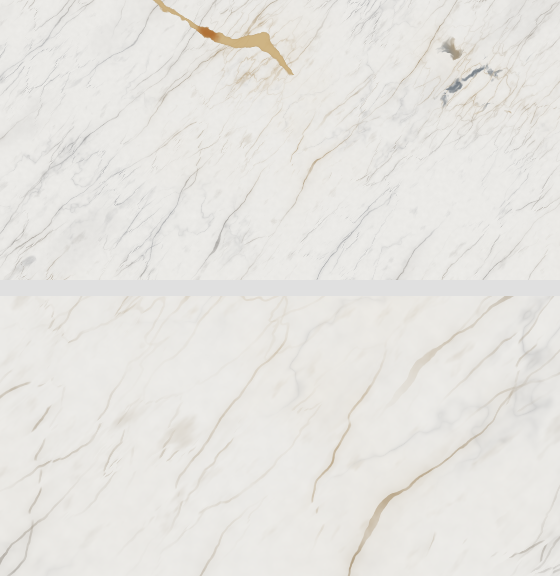
Top: the whole. Bottom: its middle third, enlarged.
Reproduce this texture procedurally as a Shadertoy shader.

```glsl
// White marble: pale clouding, broken diagonal grey and gold veins, hairline
// cracks, an ochre seam and slate flecks. Veins are roughened lines and zero
// sets of gradient noise, blended over the stone in layers.

const vec3 WHITE = vec3(0.922, 0.918, 0.906);
const vec3 MIST = vec3(0.86, 0.855, 0.845);
const vec3 CREAM = vec3(0.915, 0.89, 0.845);
const vec3 GREY = vec3(0.6, 0.605, 0.615);
const vec3 GOLD = vec3(0.69, 0.58, 0.41);
const vec3 OCHRE = vec3(0.8, 0.69, 0.49);
const vec3 RUST = vec3(0.67, 0.4, 0.15);
const vec3 SLATE = vec3(0.38, 0.42, 0.46);

const float GRAIN_ANGLE = 0.83;
const int LONG_VEINS = 10;
const int CRACK_LAYERS = 4;
const vec2 SEAM_CENTRE = vec2(0.9, 0.82);
const vec2 KNOT_CENTRE = vec2(1.03, 0.36);
const vec2 FLECK_CENTRE = vec2(1.72, 0.7);

// Seam path: x, y and half width at each joint
const int JOINTS = 7;
const vec3 SEAM[JOINTS] = vec3[JOINTS](
  vec3(0.53, 1.02, 0.01), vec3(0.64, 0.94, 0.004), vec3(0.74, 0.885, 0.014),
  vec3(0.85, 0.845, 0.02), vec3(0.94, 0.855, 0.032), vec3(0.99, 0.8, 0.016),
  vec3(1.05, 0.73, 0.002));

float hash(float n) { return fract(sin(n * 91.7 + 4.1) * 4758.5); }

vec2 randomGradient(vec2 cell) {
  vec2 k = vec2(dot(cell, vec2(127.1, 311.7)), dot(cell, vec2(269.5, 183.3)));
  return 2.0 * fract(sin(k) * 43758.5) - 1.0;
}

float noise(vec2 p) {
  vec2 i = floor(p), f = fract(p), o = vec2(0, 1);
  vec2 u = f * f * f * (f * (f * 6.0 - 15.0) + 10.0);
  float low = mix(dot(randomGradient(i), f), dot(randomGradient(i + o.yx), f - o.yx), u.x);
  float high = mix(dot(randomGradient(i + o), f - o), dot(randomGradient(i + 1.0), f - 1.0), u.x);
  return mix(low, high, u.y);
}

float fbm(vec2 p) {
  float sum = 0.0, amplitude = 0.6;
  for (int i = 0; i < 4; i++) {
    sum += amplitude * noise(p);
    p = mat2(1.6, 1.2, -1.2, 1.6) * p + 3.7;
    amplitude *= 0.5;
  }
  return sum;
}

vec2 warp(vec2 p) { return vec2(fbm(p), fbm(p + 17.3)); }

// x runs along the grain, y across it
vec2 toGrain(vec2 p) {
  float c = cos(GRAIN_ANGLE), s = sin(GRAIN_ANGLE);
  return vec2(c * p.x + s * p.y, c * p.y - s * p.x);
}

float glow(vec2 p, vec2 centre, float radius) {
  vec2 d = (p - centre) / radius;
  return exp(-dot(d, d));
}

float coverage(float d, float halfWidth) {
  float pixel = 0.7 / iResolution.y;
  return 1.0 - smoothstep(halfWidth - pixel, halfWidth + pixel, d);
}

float crackField(vec2 p, float scale) {
  vec2 q = toGrain(p) * vec2(0.34, 1) * scale + 3.5 * scale;
  return noise(q + 0.5 * warp(q * 1.9));
}

// Approximate distance to a crack, and how well it follows the grain
vec2 crack(vec2 p, float scale) {
  vec2 e = vec2(0.0015, 0);
  float f = crackField(p, scale);
  vec2 slope = (vec2(crackField(p + e, scale), crackField(p + e.yx, scale)) - f) / e.x;
  float steepness = max(length(slope), 0.4 * scale);
  return vec2(abs(f) / steepness, smoothstep(0.45, 0.95, abs(toGrain(slope).y) / steepness));
}

float seamDistance(vec2 p) {
  float best = 9.0;
  for (int i = 0; i < JOINTS - 1; i++) {
    vec3 a = SEAM[i], b = SEAM[i + 1];
    vec2 ab = b.xy - a.xy;
    float t = clamp(dot(p - a.xy, ab) / dot(ab, ab), 0.0, 1.0);
    best = min(best, length(p - a.xy - ab * t) - mix(a.z, b.z, t));
  }
  return best;
}

void mainImage(out vec4 fragColor, in vec2 fragCoord) {
  vec2 p = fragCoord / iResolution.y, grain = toGrain(p);
  vec2 rough = 0.007 * warp(p * 32.0), swirl = warp(p * 9.0);
  float broken = clamp(0.75 + 1.5 * fbm(p * 24.0), 0.15, 1.3);
  float fleck = glow(p, FLECK_CENTRE, 0.19), seamGlow = glow(p, SEAM_CENTRE, 0.17);
  float warmth = 0.7 * glow(p, KNOT_CENTRE, 0.28) + 0.6 * fleck + seamGlow;
  warmth = clamp(warmth + 0.2 + 1.1 * noise(p * 2.1 + 5.0), 0.0, 1.0);
  vec3 veinColor = mix(GREY, GOLD, warmth);

  // Clouded ground with a fine mottle drawn out along the grain
  float cloud = fbm(grain * vec2(2.2, 5) + 0.4 * swirl);
  vec3 color = mix(WHITE, MIST, 0.5 * smoothstep(0.05, 0.5, cloud));
  color = mix(color, CREAM, 0.35 * warmth * smoothstep(-0.2, 0.4, fbm(p * 4.0)));
  color += 0.022 * fbm(p * 50.0);
  float mottle = fbm(grain * vec2(14, 34) + 0.5 * swirl);
  color = mix(color, veinColor, 0.22 * smoothstep(0.12, 0.5, mottle));

  // Smoky streaks and wisps, densest in a band at lower left
  float band = glow(grain, vec2(grain.x, -0.07), 0.08) * (1.0 - smoothstep(0.45, 0.85, grain.x));
  float patches = smoothstep(0.0, 0.35, noise(p * 2.6 + 31.0) + 0.12 * (1.0 - p.x));
  float smoke = smoothstep(0.08, 0.45, fbm(grain * vec2(8, 24) + 0.9 * swirl));
  float wisp = exp(-abs(fbm(grain * vec2(3.5, 8) + 0.6 * swirl)) / 0.025);
  color = mix(color, GREY, broken * (smoke * (0.5 * band + 0.13 * patches) + 0.3 * wisp * patches));

  // Hairline cracks from coarse to fine
  for (int i = 0; i < CRACK_LAYERS; i++) {
    float n = float(i);
    vec2 line = crack(p + 0.7 * rough, 3.5 + 3.7 * n);
    float shown = smoothstep(0.0, 0.3, noise(p * 3.4 + 11.0 * n)) * line.y;
    shown = broken * max(shown, 0.9 * max(fleck, seamGlow) * step(0.5, n));
    color = mix(color, veinColor, shown * (0.45 * coverage(line.x, 0.0013) + 0.12 * exp(-line.x / 0.007)));
  }

  // Long veins that swell and fade along the grain
  vec2 bent = grain + 0.03 * warp(p * 6.0) + rough;
  for (int i = 0; i < LONG_VEINS; i++) {
    float n = float(i), t = bent.x;
    float path = mix(-1.3, 0.6, (n + 0.2 + 0.6 * hash(n)) / float(LONG_VEINS))
      + 0.28 * (hash(n + 40.0) - 0.5) * (t - 0.9)
      + 0.13 * noise(vec2(t * 1.6, n * 7.3)) + 0.035 * noise(vec2(t * 6.0, n * 5.7));
    float d = abs(bent.y - path);
    float shown = smoothstep(-0.2, 0.2, noise(vec2(t * 2.2, n * 3.3 + 20.0))) * mix(1.0, broken, 0.7);
    float width = 0.0013 + 0.005 * smoothstep(0.1, 0.5, noise(vec2(t * 9.0, n * 9.1)));
    color = mix(color, veinColor, shown * (0.6 * coverage(d, width) + 0.17 * exp(-d / 0.01)));
  }

  // Slate and olive flecks
  float chips = fbm(grain * vec2(8, 17) + 1.3 * swirl) + 0.2 * fleck;
  vec3 chipColor = mix(SLATE, GOLD, smoothstep(-0.1, 0.25, noise(p * 9.0)));
  color = mix(color, chipColor, 0.8 * smoothstep(0.27, 0.46, chips) * smoothstep(0.1, 0.5, fleck));

  // Ragged ochre seam with a rusty end
  float seam = seamDistance(p + 0.045 * swirl + 1.5 * rough);
  float rust = glow(p, SEAM[2].xy, 0.05) + 0.6 * fbm(p * 18.0);
  vec3 seamColor = mix(OCHRE, RUST, smoothstep(0.25, 1.0, rust));
  seamColor = mix(seamColor, GOLD, 0.6 * exp(-abs(seam) / 0.003));
  color = mix(color, seamColor, 0.92 * coverage(seam, 0.0));

  fragColor = vec4(color, 1);
}
```
